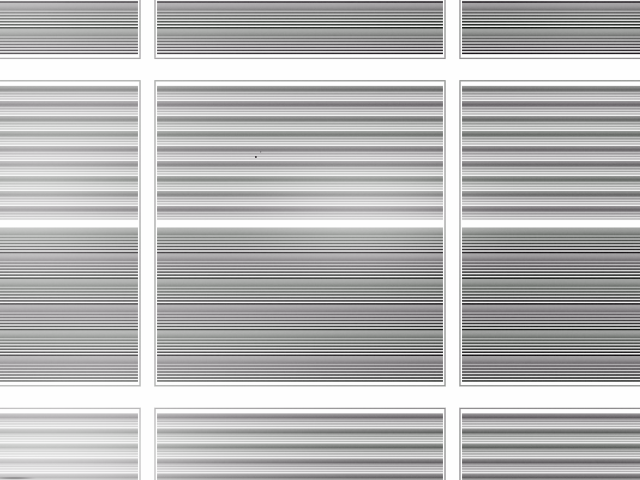
Reproduce this pattern procedurally as a WebGL 2 fragment shader.

```glsl
#version 300 es
precision highp float;
// Framed panels on white, each with nine shaded bands over six bolder ruled bands.
// Panels repeat by mod, bands and rulings by fract; soft glare and faint grain vary the ink.
// Rows are averaged over several heights per pixel so that fine rulings stay smooth.
uniform vec2 u_resolution;
out vec4 fragColor;

const vec2 PERIOD = vec2(0.6354, 0.6823);
const vec2 PANEL = vec2(0.6042, 0.6354);

float hash(vec2 p) {
    vec3 h = fract(p.xyx * 0.1031);
    h += dot(h, h.yzx + 33.33);
    return fract((h.x + h.y) * h.z);
}

float noise(vec2 p) {
    vec2 i = floor(p), f = fract(p);
    f = f * f * (3.0 - 2.0 * f);
    return mix(mix(hash(i), hash(i + vec2(1, 0)), f.x),
               mix(hash(i + vec2(0, 1)), hash(i + vec2(1, 1)), f.x), f.y);
}

float cover(float inside, float pixel) {
    return clamp(inside / pixel + 0.5, 0.0, 1.0);
}

// Pale band: a darkening strip, then four white rulings that brighten downward
float paleBand(float t) {
    if (t < 0.32) return mix(0.66, 0.42, t / 0.32);
    float s = (t - 0.32) / 0.68;
    float base = mix(0.58, 0.78, s);
    return mix(base, 1.0, step(0.58, fract(s * 4.0)) * (0.3 + 0.7 * s));
}

// Bold band: a grey strip, then six dark rulings that gain contrast downward
float boldBand(float t) {
    if (t < 0.3) return mix(0.68, 0.47, t * t / 0.09);
    float s = (t - 0.3) / 0.7;
    return mix(mix(0.70, 0.98, s), mix(0.48, 0.18, s), step(0.5, fract(s * 6.0)));
}

// Amount of ink at a point; y runs downward
float panelInk(vec2 p, float pixel) {
    vec2 gap = PERIOD - PANEL;
    vec2 q = mod(p - vec2(0.3229, 0.1684) + gap * 0.5, PERIOD) - gap * 0.5;

    // Hairline frame
    vec2 d = abs(q - PANEL * 0.5) - PANEL * 0.5;
    float frame = 0.6 * cover(0.0009 - abs(max(d.x, d.y)), pixel);

    // Two stacks of bands, inset from the frame
    float pale = (q.y - 0.0104) / 0.03125;
    float bold = (q.y - 0.3056) / 0.05353;
    float ink = 0.0;
    if (pale > 0.0 && pale < 9.0) ink = 1.0 - paleBand(fract(pale));
    if (bold > 0.0 && bold < 6.0) ink = 1.0 - boldBand(fract(bold));
    return max(frame, ink * cover(-d.x - 0.0043, pixel));
}

// Uneven light: paler at the left, with glare in three places
float inkStrength(vec2 p) {
    float k = mix(0.8, 1.1, smoothstep(0.0, 1.1, p.x));
    k *= 1.0 - 0.35 * exp(-dot(p - vec2(0.76, 0.43), (p - vec2(0.76, 0.43)) * vec2(18, 70)));
    k *= 1.0 - 0.30 * exp(-dot(p - vec2(0.05, 0.38), (p - vec2(0.05, 0.38)) * vec2(25, 40)));
    k *= 1.0 - 0.50 * exp(-dot(p - vec2(0.05, 0.95), (p - vec2(0.05, 0.95)) * vec2(8, 60)));
    return k * (0.95 + 0.1 * noise(p * 4.0));
}

void main() {
    float pixel = 1.0 / u_resolution.y;
    vec2 p = gl_FragCoord.xy * pixel;
    p.y = 1.0 - p.y;

    float ink = 0.0;
    for (int i = 0; i < 8; i++) {
        float offset = (float(i) + 0.5) / 8.0 - 0.5;
        ink += panelInk(p + vec2(0.0, offset * pixel), pixel) / 8.0;
    }
    ink *= inkStrength(p) * (0.985 + 0.03 * noise(p * 400.0));

    // Two specks of dirt and a smudge at the lower left
    for (int i = 0; i < 2; i++) {
        float k = float(i);
        float r = length(p - vec2(0.533, 0.327) - k * vec2(0.0104, -0.0104));
        ink = mix(ink, 0.85, cover(0.0019 - 0.0011 * k - r, pixel));
    }
    float smudge = length((p - vec2(0.03, 0.996)) * vec2(1.0, 14.0));
    ink = mix(ink, 0.5, 0.7 * (1.0 - smoothstep(0.01, 0.05, smudge)));

    // Near-neutral grey with a slight drift between green and pink
    vec3 color = vec3(0.995 - ink) + ink * 0.012 * cos(p.y * 58.0) * vec3(1, -1, 1);
    fragColor = vec4(clamp(color, 0.0, 1.0), 1.0);
}
```
